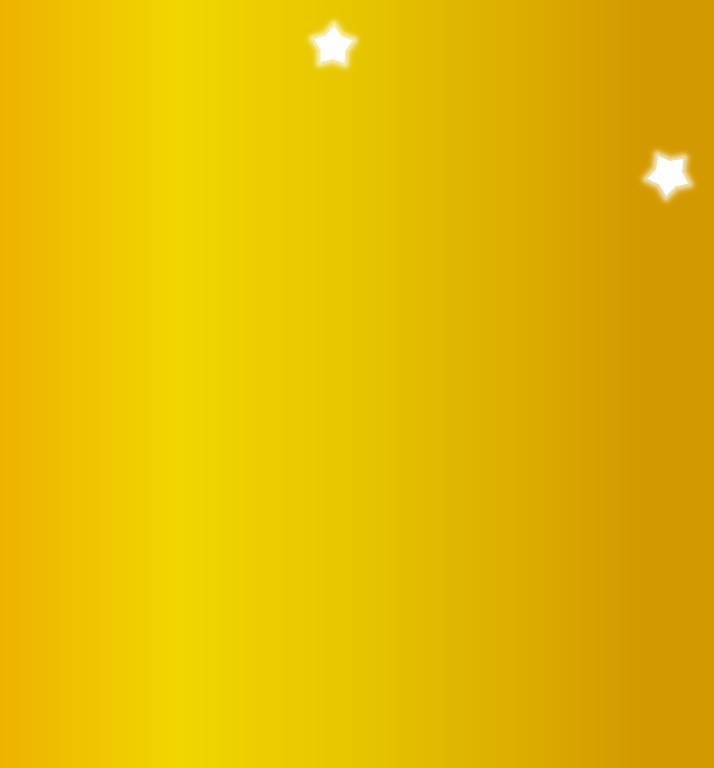
This background is drawn by a Shadertoy shader. Its source:

```glsl
// A golden backdrop: vertical bands of amber, yellow and ochre blend from left to right,
// with two small glowing white stars. The blend is a chain of linear colour stops;
// each star is a folded distance function with a soft halo.

// Signed distance to a five-pointed star, turned clockwise from upright
float starDistance(vec2 p, float outer, float inner, float turn) {
    const float SECTOR = 1.2566371;
    float angle = atan(p.x, p.y) - turn;
    angle = abs(mod(angle + 0.5 * SECTOR, SECTOR) - 0.5 * SECTOR);
    vec2 q = length(p) * vec2(cos(angle), sin(angle));

    // Nearest point on the edge from the tip to the inner corner
    vec2 tip = vec2(outer, 0.0);
    vec2 edge = inner * vec2(cos(0.5 * SECTOR), sin(0.5 * SECTOR)) - tip;
    vec2 rel = q - tip;
    float along = clamp(dot(rel, edge) / dot(edge, edge), 0.0, 1.0);
    float side = edge.x * rel.y - edge.y * rel.x;
    return length(rel - along * edge) * (side > 0.0 ? -1.0 : 1.0);
}

// Linear blend between two positions
float ramp(float from, float to, float x) {
    return clamp((x - from) / (to - from), 0.0, 1.0);
}

vec3 goldGradient(float x) {
    vec3 gold = mix(vec3(0.932, 0.700, 0.0), vec3(0.945, 0.838, 0.0), ramp(0.0, 0.25, x));
    gold = mix(gold, vec3(0.900, 0.765, 0.0), ramp(0.25, 0.52, x));
    gold = mix(gold, vec3(0.862, 0.678, 0.0), ramp(0.52, 0.73, x));
    return mix(gold, vec3(0.828, 0.600, 0.0), ramp(0.73, 0.90, x));
}

// White star with a halo; centre is a fraction of the canvas
vec3 addStar(vec3 color, vec2 uv, vec2 centre, float radius, float turn) {
    vec2 p = (uv - centre) * vec2(iResolution.x / iResolution.y, 1.0);
    float d = starDistance(p, radius, radius * 0.64, turn);
    float outside = max(d, 0.0) / 0.0065;
    float halo = 0.65 * exp(-outside * outside);
    float blur = max(0.0015, 0.75 / iResolution.y);
    float body = 1.0 - smoothstep(-blur, blur, d);
    return mix(color, vec3(1.0), max(halo, body));
}

void mainImage(out vec4 fragColor, in vec2 fragCoord) {
    vec2 uv = fragCoord / iResolution.xy;
    vec3 color = goldGradient(uv.x);
    color = addStar(color, uv, vec2(0.4665, 0.940), 0.0275, 0.04);
    color = addStar(color, uv, vec2(0.9365, 0.7727), 0.0290, 0.745);
    fragColor = vec4(color, 1.0);
}
```
